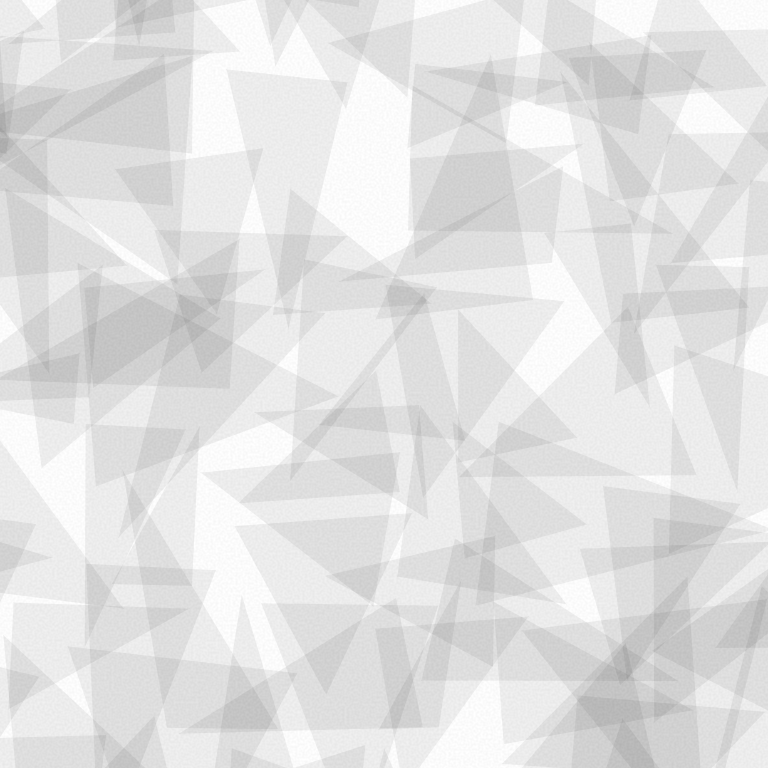
Write a Shadertoy shader that draws this background.

```glsl
// Pale paper covered with overlapping translucent grey triangles.
// Each grid cell scatters a few triangles, built as half-planes cut from a
// circle; every layer darkens the paper, and gradient noise adds fine grain.

const float PI = 3.14159265;
const float CELLS = 4.7;         // scatter cells per canvas height
const int LAYERS = 3;            // triangles per cell
const float PAPER = 0.985;
const float LAYER_SHADE = 0.06;  // share of light each triangle absorbs
const float GRAIN_SCALE = 310.0;
const float GRAIN_STRENGTH = 0.032;

// Integer hash: three values in 0..1 from a lattice point.
vec3 hash3(ivec3 cell) {
    uvec3 v = uvec3(cell) * 1664525u + 1013904223u;
    v.x += v.y * v.z; v.y += v.z * v.x; v.z += v.x * v.y;
    v ^= v >> 16u;
    v.x += v.y * v.z; v.y += v.z * v.x; v.z += v.x * v.y;
    return vec3(v >> 8u) / 16777216.0;
}

vec2 direction(float angle) {
    return vec2(cos(angle), sin(angle));
}

// Signed distance to the line through two angles on a circle.
float chord(vec2 p, float radius, float a, float b) {
    return dot(p, direction(0.5 * (a + b))) - radius * cos(0.5 * (b - a));
}

// Triangle inscribed in a circle, corners at rising angles a, b, c.
float triangle(vec2 p, float radius, float a, float b, float c) {
    float d = max(chord(p, radius, a, b), chord(p, radius, b, c));
    return max(d, chord(p, radius, c, a + 2.0 * PI));
}

// Distance to one random triangle with a nearly upright or level side.
float scatteredTriangle(vec2 p, ivec3 id) {
    vec3 place = hash3(id);
    vec3 turn = hash3(id + ivec3(0, 0, 40));
    vec3 form = hash3(id + ivec3(0, 0, 80));
    vec2 centre = (vec2(id.xy) + place.xy) / CELLS;
    float radius = mix(0.11, 0.21, place.z);
    float facing = floor(turn.x * 4.0) * 0.5 * PI + mix(-0.15, 0.15, turn.y);
    float spread = mix(0.35, 1.25, form.x);
    float apex = facing + PI + mix(-0.9, 0.9, form.y);
    return triangle(p - centre, radius, facing - spread, facing + spread, apex);
}

// Light left after passing through all triangles near a point.
float transmission(vec2 p, float pixel) {
    ivec2 home = ivec2(floor(p * CELLS));
    float light = 1.0;
    for (int y = -1; y <= 1; y++)
    for (int x = -1; x <= 1; x++)
    for (int layer = 0; layer < LAYERS; layer++) {
        float d = scatteredTriangle(p, ivec3(home + ivec2(x, y), layer));
        light *= 1.0 - LAYER_SHADE * clamp(0.5 - d / pixel, 0.0, 1.0);
    }
    return light;
}

float cornerSlope(ivec2 corner, vec2 offset) {
    return dot(direction(2.0 * PI * hash3(ivec3(corner, 7)).x), offset);
}

float gradientNoise(vec2 p) {
    ivec2 i = ivec2(floor(p));
    vec2 f = fract(p);
    vec2 w = f * f * f * (f * (f * 6.0 - 15.0) + 10.0);
    float low = mix(cornerSlope(i, f),
                    cornerSlope(i + ivec2(1, 0), f - vec2(1, 0)), w.x);
    float high = mix(cornerSlope(i + ivec2(0, 1), f - vec2(0, 1)),
                     cornerSlope(i + ivec2(1, 1), f - vec2(1, 1)), w.x);
    return mix(low, high, w.y);
}

void mainImage(out vec4 fragColor, in vec2 fragCoord) {
    float pixel = 1.0 / iResolution.y;
    vec2 p = fragCoord * pixel;
    float grey = PAPER * transmission(p, pixel);
    grey += GRAIN_STRENGTH * gradientNoise(p * GRAIN_SCALE);
    fragColor = vec4(vec3(grey), 1.0);
}
```
